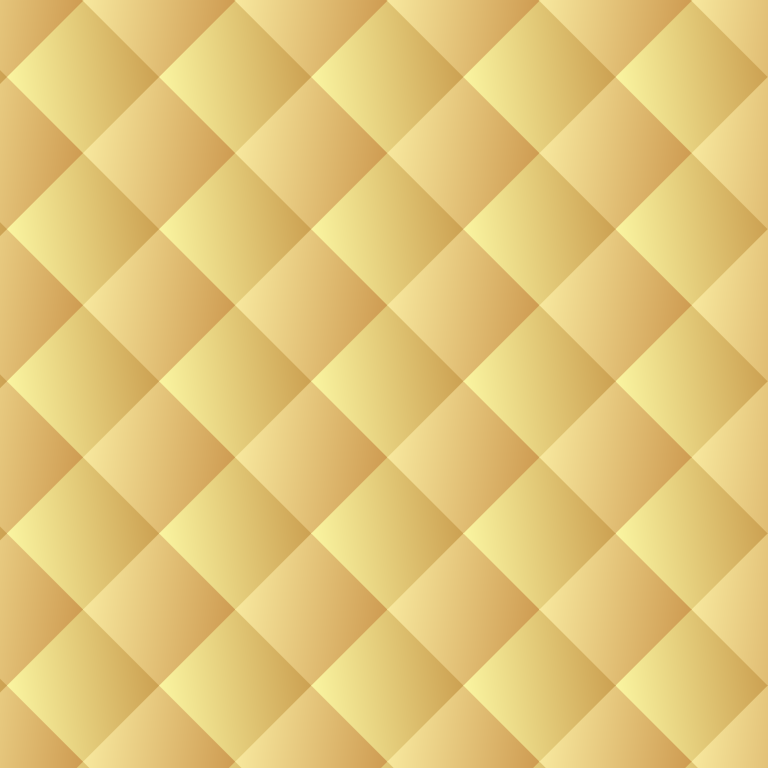
Write a WebGL 2 fragment shader that draws this pattern.

```glsl
#version 300 es
precision highp float;
// Gold quilted lattice: two interlocking sets of diamonds, about five across
// and five down. Each diamond shades from pale yellow at its left corner to
// amber at its right, and the two sets tilt their shading opposite ways.

uniform vec2 u_resolution;
out vec4 fragColor;

// Shading position inside a diamond: 0 at the left corner, 1 at the right
float shadeAcross(vec2 offset, float tilt) {
    return clamp(0.5 + offset.x + tilt * offset.y, 0.0, 1.0);
}

void main() {
    float period = 0.1981;
    float side = min(u_resolution.x, u_resolution.y);
    vec2 lattice = (gl_FragCoord.xy / side - vec2(0.1081, 0.8997)) / period;

    // Offsets from the nearest centre of each diamond set
    vec2 brightOffset = fract(lattice + 0.5) - 0.5;
    vec2 warmOffset = fract(lattice) - 0.5;

    vec3 brightGold = mix(vec3(0.98, 0.96, 0.63), vec3(0.80, 0.63, 0.32),
                          shadeAcross(brightOffset, 0.14));
    vec3 warmGold = mix(vec3(0.97, 0.91, 0.62), vec3(0.81, 0.61, 0.32),
                        shadeAcross(warmOffset, -0.14));

    // Smooth diamond edge, about one pixel wide
    float edgeDistance = (0.5 - abs(brightOffset.x) - abs(brightOffset.y)) * 0.7071;
    float softness = 0.7 / (side * period);
    float inBright = smoothstep(-softness, softness, edgeDistance);

    fragColor = vec4(mix(warmGold, brightGold, inBright), 1.0);
}
```
